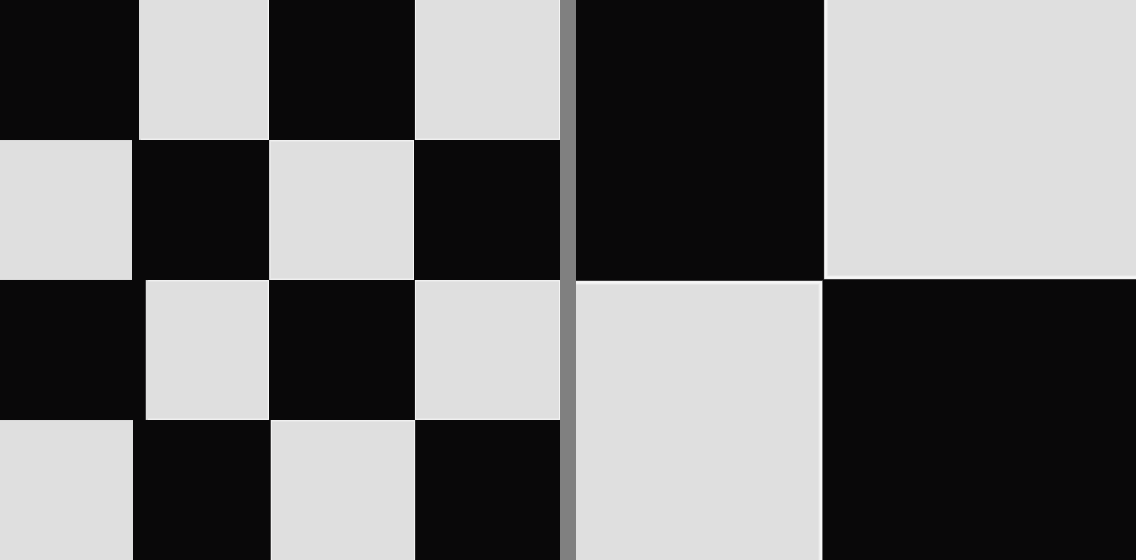
Left: the whole. Right: its middle third, enlarged.
Give the GLSL for this pattern, as a three.js fragment shader.

```glsl
varying vec2 vUv;

#define ROWS 4.0
#define DARK vec3(0.037, 0.031, 0.035)
#define LIGHT vec3(0.874)
#define RIM_COLOR vec3(0.97)
#define RIM_WIDTH 0.0024
#define SOFTNESS 0.001
#define FIRST_EDGES vec4(0.2383, 0.2595, 0.2363, 0.2478)
#define MIDDLE_EDGE 0.4805
#define LAST_EDGE 0.7400
#define BOTTOM_SHIFT 0.0022

// Uneven first seam, one position per row from the bottom up
float firstEdge(float row) {
  return dot(FIRST_EDGES, vec4(equal(vec4(row), vec4(0.0, 1.0, 2.0, 3.0))));
}

// Left and right limits of the column holding x; outer limits lie off canvas
vec2 columnLimits(float x, vec3 edges) {
  if (x < edges.x) return vec2(-1.0, edges.x);
  if (x < edges.y) return edges.xy;
  if (x < edges.z) return edges.yz;
  return vec2(edges.z, 1.001);
}

void main() {
  float row = clamp(floor(vUv.y * ROWS), 0.0, ROWS - 1.0);
  float shift = row < 0.5 ? BOTTOM_SHIFT : 0.0;
  vec3 edges = vec3(firstEdge(row), MIDDLE_EDGE + shift, LAST_EDGE + shift);
  float column = dot(step(edges, vec3(vUv.x)), vec3(1.0));

  // Distance inward from the nearest side of the cell
  vec2 across = columnLimits(vUv.x, edges);
  float below = row < 0.5 ? -1.0 : row / ROWS;
  float above = row > ROWS - 1.5 ? 2.0 : (row + 1.0) / ROWS;
  float sideX = min(vUv.x - across.x, across.y - vUv.x);
  float sideY = min(vUv.y - below, above - vUv.y);
  float inside = min(sideX, sideY);

  // Alternating cells with softened sides
  float isLight = 1.0 - mod(row + column, 2.0);
  float fill = isLight * smoothstep(0.0, SOFTNESS, inside);

  // Thin bright rim, absent along the uneven first seam
  float rim = 1.0 - smoothstep(RIM_WIDTH - SOFTNESS, RIM_WIDTH + SOFTNESS, inside);
  rim *= step(edges.x + 2.0 * RIM_WIDTH, vUv.x);

  vec3 paint = mix(LIGHT, RIM_COLOR, rim);
  gl_FragColor = vec4(mix(DARK, paint, fill), 1.0);
}
```
